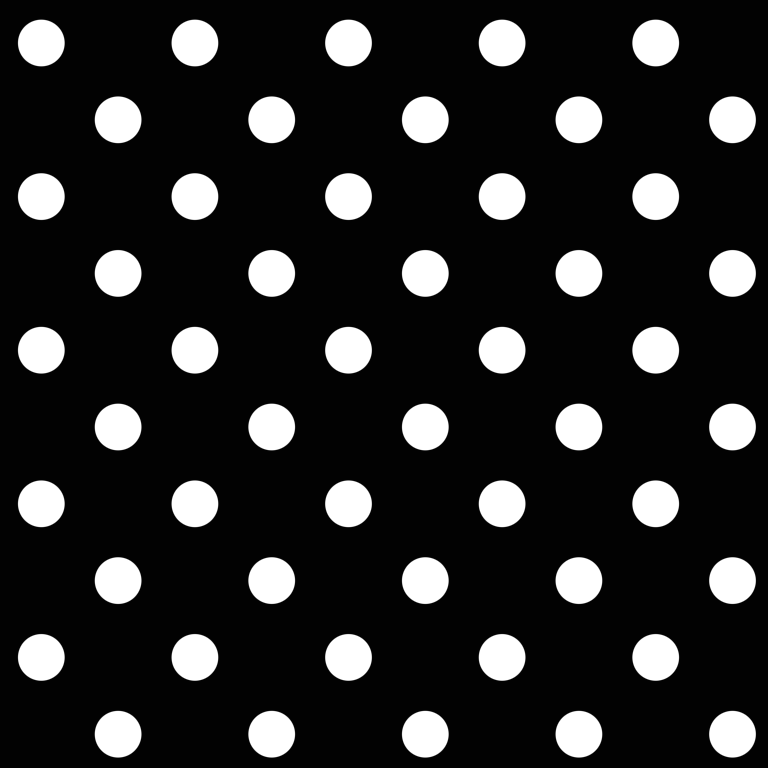
Give the GLSL for this pattern, as a WebGL 1 fragment shader.

```glsl
precision highp float;
// White polka dots on black, in staggered rows.
// Each of the 5 by 5 square cells holds two dots half a cell apart both ways;
// the nearer of the two wrapped distances gives the smooth dot edge.

uniform vec2 u_resolution;

// Distance to the nearest point of a unit square lattice through center
float latticeDistance(vec2 p, vec2 center) {
  return length(fract(p - center + 0.5) - 0.5);
}

void main() {
  const float repeats = 5.0;
  vec2 cell = gl_FragCoord.xy / u_resolution * repeats;
  float pixel = repeats / min(u_resolution.x, u_resolution.y);

  // Two interleaved lattices make the stagger
  vec2 center = vec2(0.269, 0.720);
  float toCenter = min(latticeDistance(cell, center),
                       latticeDistance(cell, center + 0.5));

  // Dot with an edge about one and a half pixels wide
  float edge = 0.75 * pixel;
  float dot_mask = 1.0 - smoothstep(-edge, edge, toCenter - 0.152);

  vec3 ground = vec3(0.008);
  vec3 dotColor = vec3(1.0);
  gl_FragColor = vec4(mix(ground, dotColor, dot_mask), 1.0);
}
```
